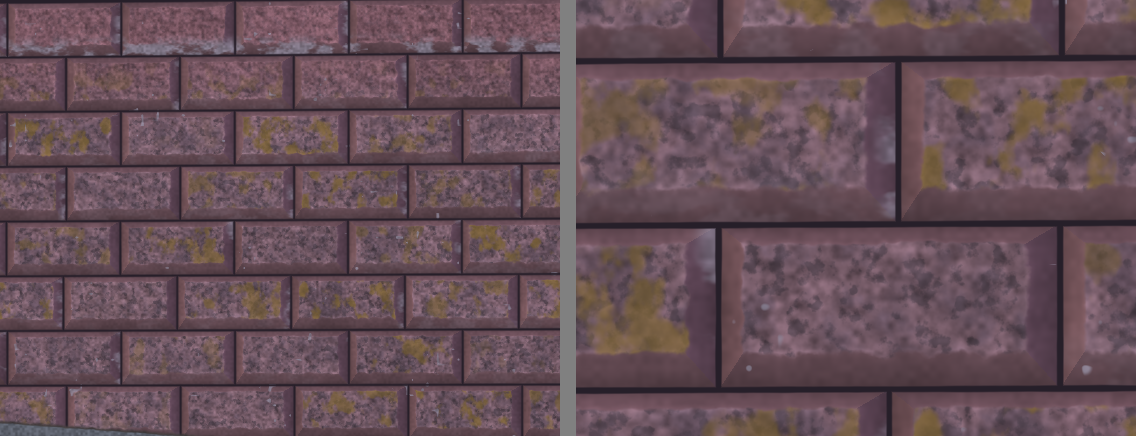
Left, the full canvas; right, a detail of the centre.
A Shadertoy shader for this texture:

```glsl
// Layout, in canvas widths
const vec2  PITCH       = vec2(0.2033, 0.0977);
const float TOP_GAP     = 0.0050;
const float EVEN_SHIFT  = 0.0125;
const float ODD_SHIFT   = 0.1165;
const float ROW_JITTER  = 0.0070;
const float TILT        = 0.0095;
const float JOINT       = 0.0017;
const vec2  BEVEL_LEFT_TOP     = vec2(0.014, 0.011);
const vec2  BEVEL_RIGHT_BOTTOM = vec2(0.019, 0.021);
const float RAGGED      = 0.22;

// Wear
const float MOSS_AMOUNT = 0.75;
const float SALT_AMOUNT = 0.75;
const float GRAIN       = 0.30;

// Colours
const vec3 FACE_LIGHT   = vec3(0.49, 0.38, 0.43);
const vec3 FACE_DARK    = vec3(0.36, 0.29, 0.34);
const vec3 FACE_RED     = vec3(0.49, 0.33, 0.37);
const vec3 SOOT         = vec3(0.27, 0.23, 0.27);
const vec3 BEVEL_WARM   = vec3(0.43, 0.31, 0.33);
const vec3 BEVEL_TOP    = vec3(0.41, 0.30, 0.34);
const vec3 BEVEL_SHADE  = vec3(0.34, 0.25, 0.31);
const vec3 BEVEL_BOTTOM = vec3(0.35, 0.26, 0.29);
const vec3 JOINT_COLOR  = vec3(0.15, 0.12, 0.16);
const vec3 MOSS         = vec3(0.45, 0.36, 0.18);
const vec3 SALT         = vec3(0.60, 0.58, 0.66);
const vec3 PAVEMENT     = vec3(0.40, 0.42, 0.47);
const vec3 DIRT         = vec3(0.24, 0.22, 0.22);

float hash(vec2 p) {
    vec3 q = fract(vec3(p.xyx) * 0.1031);
    q += dot(q, q.yzx + 33.33);
    return fract((q.x + q.y) * q.z);
}

float noise(vec2 p) {
    vec2 i = floor(p), f = fract(p);
    f = f * f * (3.0 - 2.0 * f);
    return mix(mix(hash(i), hash(i + vec2(1, 0)), f.x),
               mix(hash(i + vec2(0, 1)), hash(i + vec2(1, 1)), f.x), f.y);
}

float fbm(vec2 p) {
    float sum = 0.0, gain = 0.5;
    for (int i = 0; i < 4; i++) {
        sum += gain * noise(p);
        p = mat2(1.6, 1.2, -1.2, 1.6) * p + 17.3;
        gain *= 0.5;
    }
    return sum / 0.9375;
}

void mainImage(out vec4 fragColor, in vec2 fragCoord) {
    float pixel = 1.0 / iResolution.x;
    vec2 p = fragCoord * pixel;
    float depth = iResolution.y * pixel - p.y;
    vec2 q = p + 20.0;

    // Running bond, courses rising slightly to the right near the top
    float v = depth + TILT * p.x * (1.0 - depth / 0.9) - TOP_GAP;
    float row = floor(v / PITCH.y);
    bool odd = mod(row, 2.0) > 0.5;
    float shift = (odd ? ODD_SHIFT : EVEN_SHIFT) + ROW_JITTER * (hash(vec2(row + 9.0, 4.0)) - 0.5);
    float u = p.x - shift;
    vec2 id = vec2(floor(u / PITCH.x), row) + 10.0;
    vec2 local = vec2(u, v) - (id - 10.0) * PITCH;
    float tone = hash(id);

    // Distances to the four sides, measured in bevel widths
    vec2 near = local / BEVEL_LEFT_TOP;
    vec2 far = (PITCH - local) / BEVEL_RIGHT_BOTTOM;
    float inset = min(min(near.x, near.y), min(far.x, far.y));
    float edge = min(min(local.x, PITCH.x - local.x), min(local.y, PITCH.y - local.y));

    // Split stone face
    float broad = fbm(q * 30.0);
    float lumps = fbm(q * 85.0 + 5.0);
    float grit = noise(q * 240.0) - 0.5;
    float relief = fbm(q * 85.0 + 5.0 + vec2(0.35, 0.45)) - lumps;
    float topRed = 1.0 - smoothstep(0.08, 0.25, depth);
    vec3 face = mix(FACE_DARK, FACE_LIGHT, smoothstep(0.28, 0.62, 0.6 * lumps + 0.4 * broad));
    face = mix(face, FACE_RED, 0.65 * topRed);
    float pits = smoothstep(0.52, 0.72, fbm(q * 130.0 + 40.0)) * (1.0 - 0.6 * topRed);
    face = mix(face, SOOT, 0.6 * pits);
    face *= 1.0 + GRAIN * grit + 0.55 * relief + 0.10 * (tone - 0.5);

    // Moss gathers on some blocks, mostly below the upper courses
    float mossy = smoothstep(0.15, 0.85, hash(id + 31.0)) * (1.0 - topRed);
    float moss = smoothstep(0.50, 0.70, fbm(q * vec2(48.0, 38.0) + 70.0));
    face = mix(face, MOSS * (0.85 + 0.4 * lumps), MOSS_AMOUNT * mossy * moss);

    // Mitred bevels
    vec3 bevel = BEVEL_BOTTOM;
    if (inset == near.x) bevel = BEVEL_WARM;
    else if (inset == near.y) bevel = BEVEL_TOP;
    else if (inset == far.x) bevel = BEVEL_SHADE;
    bevel *= 0.90 + 0.24 * broad + 0.10 * grit + 0.08 * (tone - 0.5);
    bevel *= 0.86 + 0.14 * smoothstep(0.0, 0.7, inset);
    float rim = inset - 1.0 + RAGGED * (lumps - 0.5) * 2.0;
    vec3 color = mix(bevel, face, smoothstep(-0.08, 0.10, rim));
    color *= 1.0 + 0.10 * exp(-rim * rim * 40.0);

    // Salt bloom: foot of the top course, odd side bevels, small chips
    float bloom = smoothstep(0.42, 0.66, fbm(q * vec2(38.0, 65.0) + 11.0));
    float foot = smoothstep(2.0, 0.6, far.y) * (row < 0.5 ? 1.0 : 0.22 * tone);
    float side = smoothstep(1.0, 0.2, far.x) * step(0.62, hash(id + 57.0));
    float chips = smoothstep(0.86, 0.96, noise(q * 110.0 + 3.0)) * step(0.72, noise(q * 23.0));
    float salt = max(bloom * max(foot, 0.75 * side), chips);
    color = mix(color, SALT * (0.9 + 0.3 * grit), SALT_AMOUNT * salt);

    // Thin open joints
    float gap = JOINT * (0.75 + 0.5 * broad);
    color = mix(JOINT_COLOR, color, smoothstep(gap - pixel, gap + 1.2 * pixel, edge));
    if (row < 0.0) color = JOINT_COLOR;

    // Sloping pavement at the lower left with a dirty verge
    float ground = p.y - 0.023 + 0.072 * p.x + 0.003 * (lumps - 0.5);
    color = mix(DIRT * (0.8 + 0.5 * lumps), color, smoothstep(0.0, 0.007, ground));
    color = mix(PAVEMENT * (0.9 + 0.3 * grit), color, smoothstep(-pixel, pixel, ground));

    fragColor = vec4(clamp(color, 0.0, 1.0), 1.0);
}
```
